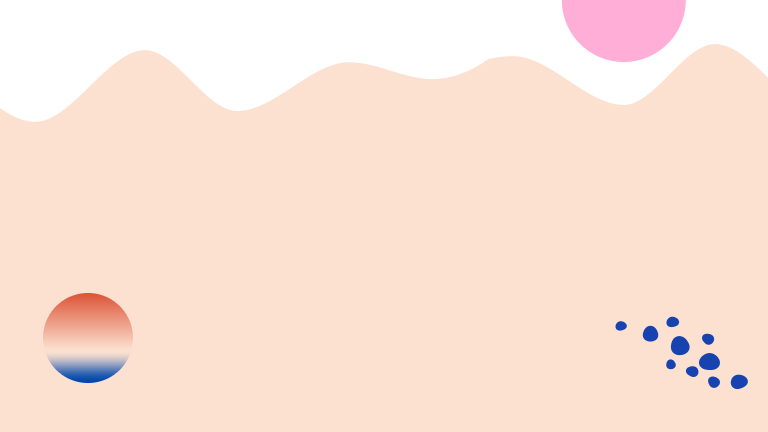
Reproduce this background procedurally as a WebGL 1 fragment shader.

```glsl
precision highp float;
// A flat peach landscape with a wavy skyline under a white sky, a pink disc
// hanging from the top edge, a striped-gradient orb and chains of blue pebbles.
// The skyline sums eased steps; the pebbles follow short quadratic paths.

uniform vec2 u_resolution;

const vec3 WHITE = vec3(1.0);
const vec3 PEACH = vec3(0.988, 0.882, 0.816);
const vec3 PINK = vec3(1.0, 0.682, 0.843);
const vec3 RED = vec3(0.863, 0.325, 0.212);
const vec3 ORB_BLUE = vec3(0.0, 0.275, 0.675);
const vec3 PEBBLE_BLUE = vec3(0.09, 0.263, 0.69);
const float TAU = 6.2831853;

float hash(vec2 p) {
  return fract(sin(dot(p, vec2(127.1, 311.7))) * 43758.5453);
}

// Coverage of a shape from its signed distance (negative inside).
float fill(float dist, float pixel) {
  return clamp(0.5 - dist / pixel, 0.0, 1.0);
}

float disc(vec2 p, vec2 center, float radius) {
  return length(p - center) - radius;
}

// Height of the skyline: each term climbs or falls to the next crest or trough.
float skyline(float x) {
  float h = 0.861;
  h -= 0.143 * smoothstep(-0.185, 0.081, x);
  h += 0.166 * smoothstep(0.081, 0.336, x);
  h -= 0.141 * smoothstep(0.336, 0.549, x);
  h += 0.113 * smoothstep(0.549, 0.808, x);
  h -= 0.039 * smoothstep(0.808, 1.0, x);
  // A steepening rise meets a flattening one, leaving a slight kink.
  float rise = clamp((x - 1.0) / 0.13, 0.0, 1.0);
  float level = clamp((x - 1.13) / 0.0575, 0.0, 1.0);
  h += 0.046 * rise * rise + 0.007 * level * (2.0 - level);
  h -= 0.113 * smoothstep(1.1875, 1.444, x);
  h += 0.141 * smoothstep(1.444, 1.655, x);
  h -= 0.176 * smoothstep(1.655, 1.921, x);
  return h;
}

// Vertical offset corrected by the slope, so steep edges stay smooth.
float landDistance(vec2 p) {
  float e = 0.001;
  float slope = (skyline(p.x + e) - skyline(p.x - e)) / (2.0 * e);
  return (p.y - skyline(p.x)) / sqrt(1.0 + slope * slope);
}

// Slightly wide disc with a wobbling outline.
float pebble(vec2 p, vec2 center, float radius) {
  vec2 d = (p - center) * vec2(0.97, 1.06);
  float angle = atan(d.y, d.x);
  float phase = TAU * hash(center);
  float wobble = 0.06 * sin(2.0 * angle + phase) + 0.04 * sin(3.0 * angle + 2.0 * phase);
  return length(d) - radius * (1.0 + wobble);
}

// Pebbles along a path that bends vertically and swells in its middle.
float pebbleChain(vec2 p, vec2 start, vec2 stride, float bend,
                  float radius, float swell, float count) {
  float dist = 1.0;
  for (int i = 0; i < 5; i++) {
    float k = float(i);
    if (k >= count) break;
    vec2 center = start + k * stride + vec2(0.0, bend * k * k);
    float size = radius + swell * sin(0.5 * TAU * k / count);
    dist = min(dist, pebble(p, center, size));
  }
  return dist;
}

// Red fades into peach, then peach into blue.
vec3 orbColor(float y) {
  vec3 lower = mix(ORB_BLUE, PEACH, smoothstep(0.0, 1.0, (y - 0.1134) / 0.0766));
  return mix(lower, RED, clamp((y - 0.19) / 0.1318, 0.0, 1.0));
}

void main() {
  // Canvas height is one unit.
  float pixel = 1.0 / u_resolution.y;
  vec2 p = gl_FragCoord.xy * pixel;

  // Sky, land and hanging disc.
  vec3 color = mix(WHITE, PEACH, fill(landDistance(p), pixel));
  color = mix(color, PINK, fill(disc(p, vec2(1.444, 1.0), 0.1435), pixel));

  // Gradient orb.
  float orb = disc(p, vec2(0.2037, 0.2176), 0.1042);
  color = mix(color, orbColor(p.y), fill(orb, pixel));

  // Middle, upper and lower pebble chains.
  float pebbles = pebbleChain(p, vec2(1.4375, 0.2454), vec2(0.0683, -0.0139), -0.0046, 0.012, 0.0106, 5.0);
  pebbles = min(pebbles, pebbleChain(p, vec2(1.557, 0.2546), vec2(0.0822, -0.0394), 0.0, 0.0134, 0.0, 2.0));
  pebbles = min(pebbles, pebbleChain(p, vec2(1.553, 0.1563), vec2(0.0498, -0.012), -0.0042, 0.0113, 0.0025, 3.0));
  color = mix(color, PEBBLE_BLUE, fill(pebbles, pixel));

  gl_FragColor = vec4(color, 1.0);
}
```
